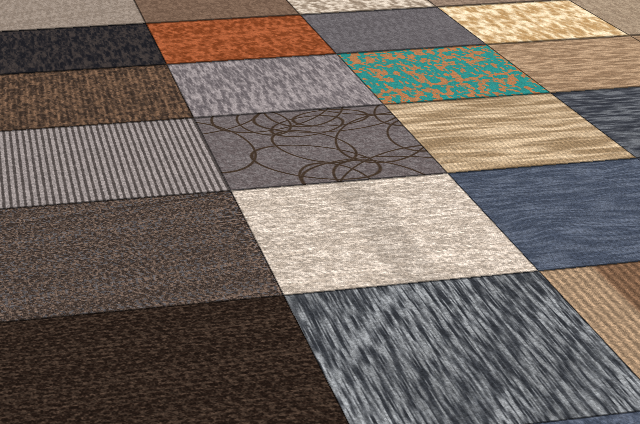
Give the GLSL for this texture, as a WebGL 1 fragment shader.

```glsl
precision highp float;
uniform vec2 u_resolution;

float hash(vec2 p) {
  return fract(sin(dot(p, vec2(41.3, 289.1))) * 4375.5);
}

float noise(vec2 p) {
  vec2 i = floor(p), f = fract(p);
  f = f * f * (3.0 - 2.0 * f);
  return mix(mix(hash(i), hash(i + vec2(1, 0)), f.x),
             mix(hash(i + vec2(0, 1)), hash(i + vec2(1, 1)), f.x), f.y);
}

float streak(vec2 t, vec2 freq) {
  return 0.55 * noise(t * freq) + 0.45 * noise(t * freq * 2.1 + 7.0);
}

vec3 weave(vec2 t, vec2 freq, vec3 base, vec3 accent) {
  return mix(base, accent, smoothstep(0.18, 0.82, streak(t, freq)));
}

float stripes(float x, float count) {
  return 0.5 + 0.5 * sin(x * count * 6.2832);
}

// Overlapping thin ellipses, like embossed loops
float loops(vec2 p) {
  float ink = 0.0;
  for (int i = 0; i < 18; i++) {
    float k = float(i);
    vec2 center = vec2(hash(vec2(k, 1.0)), hash(vec2(k, 5.0))) * 1.2 - 0.1;
    float angle = 6.28 * hash(vec2(k, 9.0));
    vec2 d = p - center;
    d = vec2(d.x * cos(angle) + d.y * sin(angle), d.y * cos(angle) - d.x * sin(angle));
    float ring = abs(length(d * vec2(1.0, 1.6)) - 0.17 - 0.32 * hash(vec2(k, 3.0)));
    ink = max(ink, 1.0 - smoothstep(0.003, 0.014, ring));
  }
  return ink;
}

vec3 farRows(vec2 t, float col, float row) {
  if (row < -0.5) {
    if (col < -0.5) return weave(t, vec2(60, 20), vec3(0.56, 0.50, 0.45), vec3(0.65, 0.59, 0.54));
    if (col < 0.5) return weave(t, vec2(50, 20), vec3(0.43, 0.34, 0.28), vec3(0.52, 0.42, 0.35));
    if (col < 1.5) return weave(t, vec2(24, 16), vec3(0.58, 0.51, 0.44), vec3(0.90, 0.84, 0.77));
    return weave(t, vec2(40, 20), vec3(0.50, 0.42, 0.36), vec3(0.62, 0.53, 0.46));
  }
  if (row < 0.5) {
    if (col < -0.5) return weave(t, vec2(60, 14), vec3(0.12, 0.12, 0.14), vec3(0.27, 0.24, 0.23));
    if (col < 0.5) return weave(t, vec2(34, 18), vec3(0.50, 0.25, 0.13), vec3(0.71, 0.39, 0.24));
    if (col < 1.5) return weave(t, vec2(60, 24), vec3(0.37, 0.35, 0.36), vec3(0.45, 0.43, 0.44));
    if (col < 2.5) return weave(t, vec2(26, 11), vec3(0.73, 0.58, 0.39), vec3(0.98, 0.90, 0.76));
    return weave(t, vec2(50, 20), vec3(0.58, 0.50, 0.42), vec3(0.68, 0.60, 0.51));
  }
  if (col < -0.5) {
    vec3 tweed = weave(t, vec2(60, 22), vec3(0.25, 0.20, 0.17), vec3(0.48, 0.37, 0.29));
    return tweed * (0.87 + 0.26 * stripes(t.x + 0.03 * t.y, 34.0));
  }
  if (col < 0.5) return weave(t, vec2(60, 12), vec3(0.42, 0.39, 0.40), vec3(0.66, 0.62, 0.62));
  if (col < 1.5) {
    float spots = smoothstep(0.44, 0.60, streak(t, vec2(32, 18)));
    return mix(vec3(0.19, 0.55, 0.53), vec3(0.70, 0.48, 0.32), spots);
  }
  return weave(t, vec2(12, 36), vec3(0.56, 0.45, 0.35), vec3(0.74, 0.62, 0.50));
}

vec3 nearRows(vec2 t, float col, float row) {
  if (row < 2.5) {
    if (col < -0.5) {
      float rib = smoothstep(0.1, 0.75, stripes(t.x, 33.0) + 0.3 * noise(t * 60.0) - 0.1);
      return mix(vec3(0.34, 0.31, 0.30), vec3(0.65, 0.61, 0.60), rib);
    }
    if (col < 0.5) {
      vec3 ground = weave(t, vec2(50, 40), vec3(0.41, 0.37, 0.37), vec3(0.49, 0.46, 0.46));
      return mix(ground, vec3(0.24, 0.18, 0.13), 0.85 * loops(t - vec2(0, 2)));
    }
    if (col < 1.5) {
      vec3 sand = weave(t, vec2(4, 24), vec3(0.60, 0.50, 0.38), vec3(0.85, 0.75, 0.62));
      return sand * (0.95 + 0.1 * stripes(t.x, 40.0));
    }
    return weave(t, vec2(9, 38), vec3(0.21, 0.22, 0.25), vec3(0.44, 0.45, 0.47));
  }
  if (row < 3.5) {
    if (col < -0.5) {
      vec3 fleck = weave(t, vec2(110, 95), vec3(0.24, 0.20, 0.18), vec3(0.49, 0.41, 0.36));
      return mix(fleck, vec3(0.39, 0.40, 0.43), 0.55 * smoothstep(0.55, 0.8, noise(t * 105.0 + 31.0)));
    }
    if (col < 0.5) {
      vec3 plush = weave(t, vec2(22, 60), vec3(0.74, 0.68, 0.62), vec3(0.93, 0.87, 0.81));
      float band = smoothstep(0.42, 0.46, t.x) - smoothstep(0.60, 0.64, t.x);
      return plush * (1.0 - 0.08 * band);
    }
    vec2 grain = t + vec2(0.0, 0.10 * noise(t * vec2(4, 3)));
    return weave(grain, vec2(9, 62), vec3(0.27, 0.30, 0.36), vec3(0.38, 0.41, 0.47));
  }
  if (row > 4.5) return weave(t, vec2(50, 30), vec3(0.28, 0.31, 0.37), vec3(0.38, 0.41, 0.47));
  if (col < -0.5) {
    vec3 cocoa = weave(t, vec2(75, 90), vec3(0.14, 0.10, 0.08), vec3(0.29, 0.23, 0.19));
    return cocoa * (0.88 + 0.24 * stripes(t.y, 38.0));
  }
  if (col < 0.5) {
    float patches = 0.85 + 0.3 * noise(t * vec2(6, 3));
    return weave(t, vec2(85, 8), vec3(0.20, 0.21, 0.23), vec3(0.60, 0.61, 0.62) * patches);
  }
  float block = smoothstep(1.22, 1.25, t.x) * (1.0 - smoothstep(4.42, 4.45, t.y));
  vec3 tan = mix(vec3(0.67, 0.56, 0.45), vec3(0.50, 0.38, 0.29), block);
  return tan * (0.82 + 0.28 * stripes(t.x, 26.0));
}

void main() {
  vec2 uv = gl_FragCoord.xy / u_resolution;
  vec2 p = vec2(uv.x * 1.506, 1.0 - uv.y);

  // Perspective floor coordinates: x counts columns, y counts rows
  float columnWidth = 0.3588 + 0.423 * p.y;
  float depth = 1.0 + 0.0204 * p.x + 1.4836 * p.y;
  vec2 t = vec2((p.x - 0.506 * p.y - 0.3153) / columnWidth,
                12.41 * (p.y - 0.0745 + 0.0565 * p.x) / depth);
  t += vec2(0.08, 0.09) * max(t - vec2(1.0, 4.1), 0.0);

  float col = max(floor(t.x), -1.0);
  float row = floor(t.y);
  vec3 color = row < 1.5 ? farRows(t, col, row) : nearRows(t, col, row);

  // Yarn tufts, softened with distance
  float tuft = streak(t, vec2(125, 95)) - 0.5;
  color *= 1.0 + tuft * mix(0.18, 0.5, smoothstep(0.0, 0.6, p.y));

  // Dark gaps between tiles
  float gapX = abs(t.x - max(floor(t.x + 0.5), 0.0)) * columnWidth;
  float gapY = abs(t.y - floor(t.y + 0.5)) * depth * depth / 13.78;
  float seam = 1.0 - smoothstep(0.0004, 0.0038, min(gapX, gapY));
  color *= 1.0 - 0.5 * seam;

  // Soft light falling from the upper right
  color *= 0.97 + 0.07 * uv.x + 0.03 * uv.y;
  gl_FragColor = vec4(clamp(color, 0.0, 1.0), 1.0);
}
```
